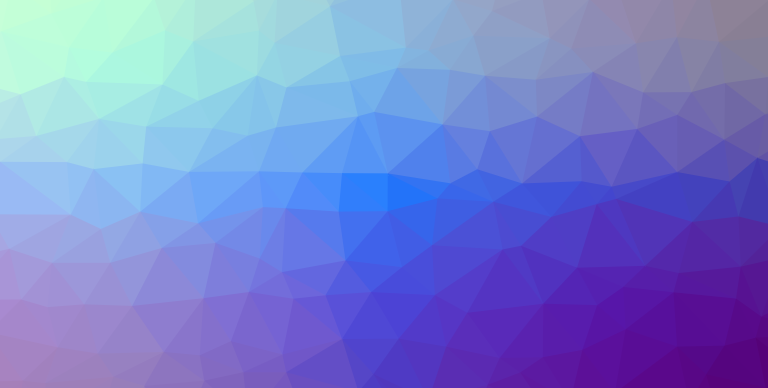
This background is drawn by a Shadertoy shader. Its source:

```glsl
// Low-poly triangle mesh shaded from mint through blue to deep purple.

const vec2 GRID = vec2(16.0, 9.0);          // cells across the canvas
const vec2 MESH_CENTER = vec2(0.475, 0.505); // middle of the central cell

vec2 hash2(vec2 p) {
    vec3 q = fract(vec3(p.xyx) * vec3(0.1031, 0.1030, 0.0973));
    q += dot(q, q.yzx + 33.33);
    return fract((q.xx + q.yz) * q.zy);
}

float cross2(vec2 a, vec2 b) { return a.x * b.y - a.y * b.x; }

// Jittered grid vertex in canvas fractions; calmer around the middle
vec2 meshVertex(vec2 id) {
    float jitter = mix(0.12, 0.78, smoothstep(0.6, 1.8, length(id - 0.5)));
    vec2 offset = (hash2(id + 57.0) - 0.5) * jitter;
    return MESH_CENTER + (id - 0.5 + offset) / GRID;
}

// Position of t between two stops, from 0 to 1
float between(float t, float start, float end) {
    return clamp((t - start) / (end - start), 0.0, 1.0);
}

// Colour ramp with broad pale and dark ends and a narrow blue peak
vec3 ramp(float t) {
    vec3 paleMint = vec3(0.78, 1.00, 0.84);
    vec3 mint     = vec3(0.68, 0.99, 0.87);
    vec3 sky      = vec3(0.42, 0.64, 0.95);
    vec3 blue     = vec3(0.11, 0.47, 1.00);
    vec3 indigo   = vec3(0.29, 0.33, 0.85);
    vec3 violet   = vec3(0.34, 0.08, 0.66);
    vec3 plum     = vec3(0.33, 0.00, 0.45);
    vec3 c = mix(paleMint, mint, between(t, 0.0, 0.16));
    c = mix(c, sky, between(t, 0.16, 0.40));
    c = mix(c, blue, between(t, 0.40, 0.50));
    c = mix(c, indigo, between(t, 0.50, 0.60));
    c = mix(c, violet, between(t, 0.60, 0.80));
    return mix(c, plum, between(t, 0.80, 1.0));
}

// Blend of a horizontal and a vertical ramp, with greyer mixed tones
vec3 gradientColor(vec2 uv) {
    vec3 across = ramp(uv.x);
    vec3 down = ramp(1.0 - uv.y);
    vec3 c = 0.5 * (across + down);
    c.r = sqrt(0.5 * (across.r * across.r + down.r * down.r));
    float skew = clamp(uv.x + uv.y - 1.0, -1.0, 1.0);
    c.r += 0.12 * abs(skew) * (1.0 - abs(skew)) - 0.05 * skew;
    c.b -= 0.08 * skew;
    return clamp(c, 0.0, 1.0);
}

// Signed distance to the line a-b, positive on its left
float edgeDistance(vec2 p, vec2 a, vec2 b) {
    return cross2(b - a, p - a) / max(length(b - a), 1e-5);
}

// Weighted flat colour of one counter-clockwise triangle
vec4 shadeTriangle(vec2 p, vec2 a, vec2 b, vec2 c, vec2 canvas, float pixel) {
    float d = min(edgeDistance(p, a, b),
              min(edgeDistance(p, b, c), edgeDistance(p, c, a)));
    float coverage = clamp(d / pixel + 0.5, 0.0, 1.0);
    return vec4(gradientColor((a + b + c) / (3.0 * canvas)), 1.0) * coverage;
}

// Delaunay rule: diagonal a-c holds while angles at b and d stay under pi
bool keepDiagonal(vec2 a, vec2 b, vec2 c, vec2 d) {
    float sinB = cross2(c - b, a - b), cosB = dot(c - b, a - b);
    float sinD = cross2(a - d, c - d), cosD = dot(a - d, c - d);
    return sinB * cosD + cosB * sinD >= 0.0;
}

void mainImage(out vec4 fragColor, in vec2 fragCoord) {
    vec2 uv = fragCoord / iResolution.xy;
    vec2 canvas = vec2(iResolution.x / iResolution.y, 1.0);
    vec2 p = uv * canvas;
    float pixel = 1.0 / iResolution.y;
    vec2 cell = floor((uv - MESH_CENTER) * GRID + 0.5);

    // Gather the triangles of the nearby cells
    vec4 total = vec4(gradientColor(uv), 1.0) * 0.0001;
    for (int y = -1; y <= 1; y++) {
        for (int x = -1; x <= 1; x++) {
            vec2 id = cell + vec2(x, y);
            vec2 a = meshVertex(id) * canvas;
            vec2 b = meshVertex(id + vec2(1.0, 0.0)) * canvas;
            vec2 c = meshVertex(id + vec2(1.0, 1.0)) * canvas;
            vec2 d = meshVertex(id + vec2(0.0, 1.0)) * canvas;
            if (keepDiagonal(a, b, c, d)) {
                total += shadeTriangle(p, a, b, c, canvas, pixel);
                total += shadeTriangle(p, a, c, d, canvas, pixel);
            } else {
                total += shadeTriangle(p, a, b, d, canvas, pixel);
                total += shadeTriangle(p, b, c, d, canvas, pixel);
            }
        }
    }
    fragColor = vec4(total.rgb / total.a, 1.0);
}
```
